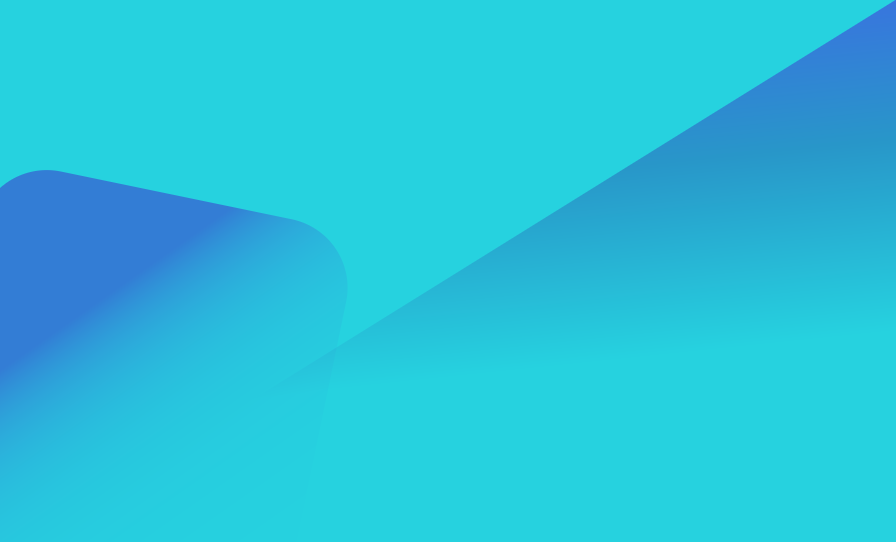
Reproduce this background procedurally as a WebGL 2 fragment shader.

```glsl
#version 300 es
precision highp float;

uniform vec2 u_resolution;
out vec4 fragColor;

// Colours
const vec3 CYAN = vec3(0.148, 0.824, 0.876);
const vec3 CARD_BLUE = vec3(0.200, 0.490, 0.835);
const vec3 WEDGE_BLUE = vec3(0.220, 0.460, 0.870);
const vec3 WEDGE_TEAL = vec3(0.157, 0.590, 0.788);

// Tilted card, in units of the canvas height
const vec2 CARD_CENTER = vec2(0.198, 0.0235);
const vec2 CARD_HALF = vec2(0.3465, 0.629);
const float CARD_RADIUS = 0.129;
const float CARD_ANGLE = -0.204;
const vec2 FADE_START = vec2(0.419, 0.611);
const vec2 FADE_DIR = vec2(0.575, -0.818);
const float FADE_LENGTH = 0.129;

// Wedge rising from its tip to the upper right
const vec2 WEDGE_TIP = vec2(0.469, 0.2645);
const vec2 WEDGE_END = vec2(1.652, 1.0);
const float FOOT_SLOPE = 0.104;
const float TEAL_HEIGHT = 0.355;
const float BLUE_HEIGHT = 0.613;

float roundedBox(vec2 p, vec2 halfSize, float radius) {
    vec2 q = abs(p) - halfSize + radius;
    return length(max(q, 0.0)) + min(max(q.x, q.y), 0.0) - radius;
}

// Signed distance to a line, negative on its right side
float lineSide(vec2 p, vec2 a, vec2 b) {
    vec2 dir = normalize(b - a);
    return dot(p - a, vec2(-dir.y, dir.x));
}

float coverage(float dist, float pixel) {
    return clamp(0.5 - dist / pixel, 0.0, 1.0);
}

void main() {
    vec2 p = gl_FragCoord.xy / u_resolution.y;
    float pixel = 1.0 / u_resolution.y;
    vec3 color = CYAN;

    // Card: solid blue that dissolves along the diagonal
    float c = cos(CARD_ANGLE);
    float s = sin(CARD_ANGLE);
    vec2 local = mat2(c, -s, s, c) * (p - CARD_CENTER);
    float card = coverage(roundedBox(local, CARD_HALF, CARD_RADIUS), pixel);
    float travel = max(dot(p - FADE_START, FADE_DIR), 0.0);
    color = mix(color, CARD_BLUE, card * exp(-travel / FADE_LENGTH));

    // Wedge: blue to teal, then clear at its foot
    vec2 fromTip = p - WEDGE_TIP;
    float lift = fromTip.y - FOOT_SLOPE * fromTip.x;
    float blueness = clamp((lift - TEAL_HEIGHT) / (BLUE_HEIGHT - TEAL_HEIGHT), 0.0, 1.0);
    float opacity = clamp(lift / TEAL_HEIGHT, 0.0, 1.0);
    float wedge = coverage(lineSide(p, WEDGE_TIP, WEDGE_END), pixel);
    color = mix(color, mix(WEDGE_TEAL, WEDGE_BLUE, blueness), wedge * opacity);

    fragColor = vec4(color, 1.0);
}
```
